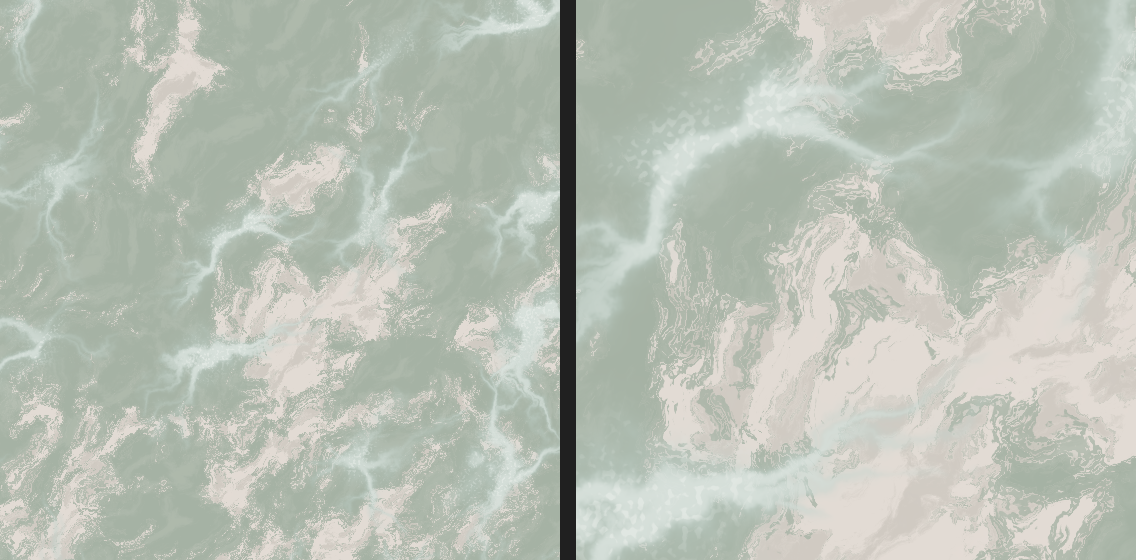
Left: the whole. Right: its middle third, enlarged.
This texture is drawn by a three.js fragment shader. Its source:

```glsl
// Pale green marble with lacy cream crusts and soft, branching blue-white veins.
// Crusts are thresholds and contours of warped fractal noise; veins are tapered
// arms scattered over a jittered grid, bent by a second noise warp.
varying vec2 vUv;

const vec3 GREEN = vec3(0.648, 0.698, 0.643);
const vec3 GREEN_LIGHT = vec3(0.695, 0.735, 0.685);
const vec3 CREAM = vec3(0.900, 0.868, 0.842);
const vec3 CREAM_SHADE = vec3(0.825, 0.798, 0.768);
const vec3 BLUE = vec3(0.755, 0.825, 0.800);
const vec3 WHITE = vec3(0.880, 0.905, 0.885);

const vec2 GRAIN = vec2(0.616, 0.788);   // diagonal drift of the stone
const float GRAIN_ANGLE = 0.907;
const float CRUST_SCALE = 6.5;
const float CRUST_ROUGHNESS = 0.72;
const float CRUST_LEVEL = 0.64;          // higher leaves more bare green
const float LACE_RATE = 4.5;             // contour lines per unit of noise
const float VEIN_GRID = 3.7;
const float VEIN_SHARE = 0.70;           // share of cells holding a vein
const float VEIN_BEND = 0.065;

float hash(vec2 p) {
  return fract(sin(dot(p, vec2(127.1, 311.7))) * 43758.5453);
}

float gradientDot(vec2 cell, vec2 offset) {
  float a = 6.2832 * hash(cell);
  return dot(vec2(cos(a), sin(a)), offset);
}

float noise(vec2 p) {
  vec2 i = floor(p), f = p - i;
  vec2 u = f * f * f * (f * (f * 6.0 - 15.0) + 10.0);
  vec2 e = vec2(1.0, 0.0);
  return mix(mix(gradientDot(i, f), gradientDot(i + e, f - e), u.x),
             mix(gradientDot(i + e.yx, f - e.yx), gradientDot(i + 1.0, f - 1.0), u.x), u.y);
}

float fbm(vec2 p, float gain) {
  float sum = 0.0, amp = 1.0;
  for (int i = 0; i < 7; i++) {
    sum += amp * noise(p);
    p = mat2(1.6, 1.2, -1.2, 1.6) * p + 17.3;
    amp *= gain;
  }
  return sum;
}

vec2 warp(vec2 p, float gain) {
  return vec2(fbm(p + 3.1, gain), fbm(p + 41.7, gain));
}

// x: position along the segment, y: distance to it.
vec2 alongSegment(vec2 p, vec2 a, vec2 b) {
  vec2 ab = b - a;
  float t = clamp(dot(p - a, ab) / dot(ab, ab), 0.0, 1.0);
  return vec2(t, length(p - a - ab * t));
}

float band(vec2 p, vec2 a, vec2 b, float width) {
  float d = alongSegment(p, a, b).y / width;
  return exp(-d * d);
}

// Tapered stroke: a narrow core inside a weak halo.
float arm(vec2 p, vec2 a, vec2 b, float width) {
  vec2 s = alongSegment(p, a, b);
  float d = s.y / mix(width, 0.015, sqrt(s.x));
  return (0.75 * exp(-d * d) + 0.25 * exp(-0.2 * d * d)) * (1.0 - s.x * s.x * s.x);
}

// Where the crust gathers: the lower half, a broad diagonal and a few outliers.
float crustCover(vec2 p) {
  float cover = 0.35 * smoothstep(0.62, 0.34, p.y);
  cover += 0.36 * band(p, vec2(0.42, 0.0), vec2(0.64, 0.46), 0.10);
  cover += 0.60 * band(p, vec2(0.27, 0.72), vec2(0.35, 1.0), 0.045);
  cover += 0.32 * band(p, vec2(0.45, 0.64), vec2(0.76, 0.92), 0.05);
  cover += 0.50 * band(p, vec2(0.0, 1.0), vec2(0.08, 0.98), 0.08);
  return cover;
}

// x: arms, y: diffuse glow around the nodes.
vec2 veins(vec2 p) {
  vec2 g = p * VEIN_GRID, cell = floor(g), result = vec2(0.0);
  for (int j = -1; j <= 1; j++) {
    for (int i = -1; i <= 1; i++) {
      vec2 id = cell + vec2(float(i), float(j));
      if (hash(id + 5.7) > VEIN_SHARE) continue;
      vec2 node = id + 0.2 + 0.6 * vec2(hash(id + 1.3), hash(id + 8.9));
      float strength = mix(0.65, 1.0, hash(id + 23.0));
      float axis = GRAIN_ANGLE + hash(id + 2.2) - 0.5;
      vec2 core = 0.14 * vec2(cos(axis), sin(axis));
      result.y = max(result.y, strength * band(g, node - core, node + core, 0.11));
      for (int k = 0; k < 4; k++) {
        float n = float(k);
        vec2 seed = id + 13.7 * (n + 1.0);
        float angle = axis + 3.1416 * mod(n, 2.0) + 1.7 * (hash(seed) - 0.5);
        float len = 0.4 + 0.5 * hash(seed + 4.4);
        vec2 tip = node + len * vec2(cos(angle), sin(angle));
        float lines = arm(g, node, tip, 0.08);
        for (int m = 0; m < 2; m++) {
          float side = 2.0 * float(m) - 1.0;
          vec2 fork = mix(node, tip, 0.4 + 0.2 * float(m));
          float turn = angle + side * (0.35 + 0.5 * hash(seed + side));
          vec2 twig = fork + 0.45 * len * vec2(cos(turn), sin(turn));
          lines = max(lines, 0.75 * arm(g, fork, twig, 0.035));
        }
        result.x = max(result.x, strength * lines);
      }
    }
  }
  return result;
}

void main() {
  vec2 p = vUv;
  vec2 grain = vec2(dot(p, GRAIN), dot(p, vec2(-GRAIN.y, GRAIN.x)));

  // Green ground with faint, drifting mottles
  vec2 drift = warp(p * 3.0, 0.5);
  float mottle = fbm(grain * vec2(14.0, 24.0) + 2.0 * drift, 0.62);
  vec3 color = mix(GREEN, GREEN_LIGHT, 0.7 * smoothstep(-0.15, 0.5, mottle));

  // Cream crust: haze, contour lace and patches broken by cracks
  vec2 curl = warp(p * 13.0 + 11.0, 0.5);
  vec2 q = grain * vec2(0.8, 1.1) + 0.07 * drift + 0.025 * curl;
  float level = fbm(q * CRUST_SCALE + 6.0, CRUST_ROUGHNESS) + crustCover(p + 0.08 * drift)
              + 0.55 * noise(grain * vec2(2.0, 5.0) + 9.0) - CRUST_LEVEL;
  float contour = abs(fract(level * LACE_RATE) - 0.5) / LACE_RATE;
  float lace = smoothstep(0.045, 0.012, contour) * smoothstep(-0.40, -0.10, level);
  float relief = fbm(grain * vec2(22.0, 40.0) + 2.0 * drift + 0.8 * curl, 0.65);
  float cracks = smoothstep(0.09, 0.01, abs(relief + 0.08)) * smoothstep(0.65, 0.05, level);
  float patches = smoothstep(-0.02, 0.06, level) * (1.0 - 0.65 * cracks);
  vec3 cream = mix(CREAM_SHADE, CREAM, smoothstep(-0.45, 0.15, relief));
  float haze = 0.22 * smoothstep(-0.4, 0.05, level);
  color = mix(color, cream, max(haze, max(0.75 * lace, 0.95 * patches)));

  // Blue veins with pale cores and a fine sparkle at the nodes
  vec2 vein = veins(p + VEIN_BEND * warp(p * 7.0 + 20.0, 0.5));
  float sparkle = smoothstep(0.1, 0.4, noise(p * 230.0) + 0.4 * relief);
  float fade = smoothstep(-0.5, 0.15, noise(p * 6.0 + 30.0));
  float body = max(0.95 * vein.x, 0.55 * vein.y) * mix(0.5, 1.0, fade);
  color = mix(color, BLUE, body);
  float shine = 0.7 * smoothstep(0.4, 0.9, vein.x) * fade + 0.45 * vein.y * sparkle;
  color = mix(color, WHITE, min(shine, 1.0));

  gl_FragColor = vec4(color, 1.0);
}
```
